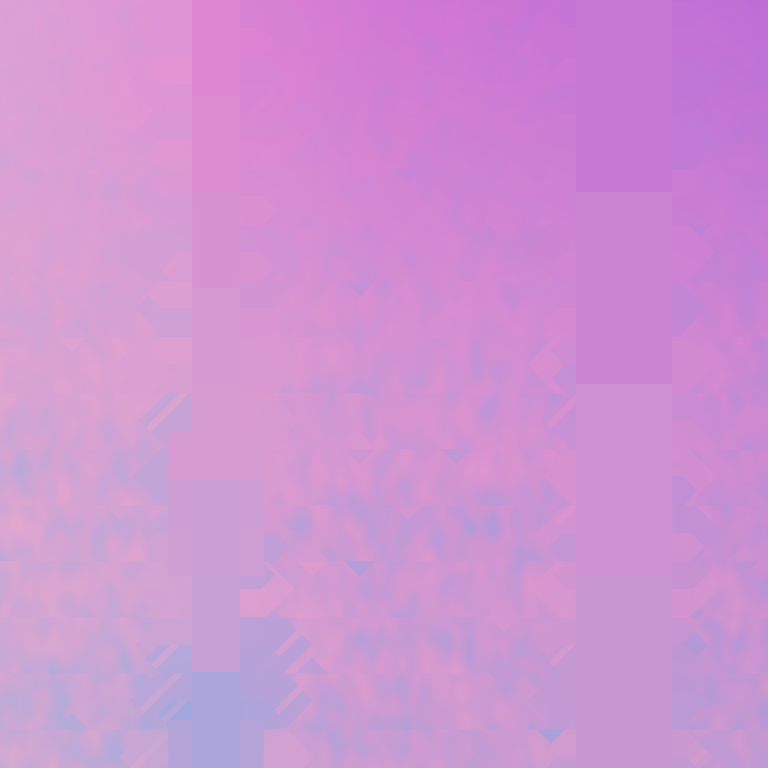
Write a Shadertoy shader that draws this texture map.

```glsl
#define ROWS 13.7
#define STRIP_A vec2(0.25, 0.3125)
#define STRIP_B vec2(0.75, 0.875)
#define GRAIN vec2(38.0, 23.0)
#define GRAIN_GAIN 0.72
#define FACET_GAIN 0.75
#define TRIANGLE_CELLS 16.0
#define TRIANGLE_SIZE 0.021
#define PINK_SHIFT vec3(0.07, 0.01, -0.015)
#define BLUE_SHIFT vec3(-0.12, 0.02, 0.03)
#define POOL_COLOR vec3(0.62, 0.65, 0.87)

float hash(vec2 p) {
    vec3 q = fract(p.xyx * vec3(0.1031, 0.1030, 0.0973));
    q += dot(q, q.yzx + 33.33);
    return fract((q.x + q.y) * q.z);
}

vec2 gradientAt(vec2 cell) {
    float angle = 6.2832 * hash(cell + 41.0);
    return vec2(cos(angle), sin(angle));
}

float gradientNoise(vec2 p) {
    vec2 i = floor(p), f = fract(p);
    vec2 u = f * f * (3.0 - 2.0 * f), e = vec2(1.0, 0.0);
    float low = mix(dot(gradientAt(i), f), dot(gradientAt(i + e), f - e), u.x);
    float high = mix(dot(gradientAt(i + e.yx), f - e.yx),
                     dot(gradientAt(i + 1.0), f - 1.0), u.x);
    return 1.5 * mix(low, high, u.y);
}

// Positive tints lean pink, negative ones lean blue
vec3 tinted(vec3 color, float tint) {
    return color + abs(tint) * (tint > 0.0 ? PINK_SHIFT : BLUE_SHIFT);
}

vec3 threeStops(vec3 a, vec3 b, vec3 c, float t) {
    return t < 0.5 ? mix(a, b, 2.0 * t) : mix(b, c, 2.0 * t - 1.0);
}

// Smooth wash: tonal jump at the first strip, pink glow above, blue pool below
vec3 wash(vec2 p) {
    float x = p.x < STRIP_A.x ? 0.5 * p.x : p.x;
    float depth = 1.0 - p.y;
    vec3 left = threeStops(vec3(0.86, 0.63, 0.84), vec3(0.85, 0.64, 0.82), vec3(0.79, 0.66, 0.83), depth);
    vec3 middle = threeStops(vec3(0.82, 0.47, 0.83), vec3(0.83, 0.58, 0.82), vec3(0.80, 0.61, 0.82), depth);
    vec3 right = threeStops(vec3(0.74, 0.43, 0.84), vec3(0.80, 0.53, 0.82), vec3(0.76, 0.60, 0.82), depth);
    vec2 glow = (p - vec2(0.27, 0.91)) / vec2(0.15, 0.16);
    vec2 pool = (p - vec2(0.27, 0.07)) / vec2(0.08, 0.065);
    vec3 color = threeStops(left, middle, right, x);
    color += vec3(0.035, -0.025, -0.01) * exp(-dot(glow, glow));
    return mix(color, POOL_COLOR, 0.85 * exp(-dot(pool, pool)));
}

float wear(float y) {
    return mix(0.25, 1.0, smoothstep(0.1, 0.8, 1.0 - y));
}

float inside(float x, vec2 span, float px) {
    return smoothstep(-px, px, x - span.x) * smoothstep(-px, px, span.y - x);
}

vec3 rowLayer(vec2 p, float row, float px) {
    float local = (1.0 - p.y) * ROWS - row;
    float strength = wear(1.0 - (row + 0.5) / ROWS);

    // Soft grain, reseeded in each row, over broad clouds
    float grain = gradientNoise(p * GRAIN + row * vec2(17.3, 5.7));
    grain += 0.45 * gradientNoise(p * GRAIN * 1.7 + row * vec2(9.1, 3.3));
    grain += 0.6 * gradientNoise(p * vec2(9.0, 11.0));
    vec3 color = tinted(wash(p), GRAIN_GAIN * strength * grain);

    // Small triangles on the row boundaries
    vec2 cell = vec2(floor(p.x * TRIANGLE_CELLS), row);
    float pick = hash(cell + 7.0);
    float rise = (pick > 0.86 ? local : 1.0 - local) / ROWS;
    float offset = abs(fract(p.x * TRIANGLE_CELLS) - 0.5) / TRIANGLE_CELLS;
    float triangle = TRIANGLE_SIZE - rise - offset;
    float shown = step(0.74, pick) * smoothstep(-px, px, triangle);
    color = mix(color, tinted(wash(p), strength * (1.6 * hash(cell + 23.0) - 1.0)), shown);

    // Pointed facets at two scales, growing out of both sides of each strip
    vec4 edges = vec4(STRIP_A, STRIP_B);
    vec4 reaches = vec4(0.10, 0.10, 0.065, 0.07);
    for (int i = 0; i < 8; i++) {
        int edge = i % 4;
        float side = edge % 2 == 0 ? -1.0 : 1.0;
        float parts = i < 4 ? 1.0 : 2.0;
        float part = clamp(floor(local * parts), 0.0, parts - 1.0);
        float mid = (part + 0.5) / parts;
        vec2 id = vec2(row * 2.0 + part, float(i) * 13.0 + 3.0);
        float reach = reaches[edge] * mix(0.65, 1.0, hash(id)) / (0.5 * parts + 0.5);
        float along = side * (p.x - edges[edge]);
        float tip = reach - abs(local - mid) / ROWS - along;
        float mask = smoothstep(-px, px, tip) * smoothstep(-px, px, along);
        vec2 center = vec2(edges[edge] + side * reach * 0.5, 1.0 - (row + mid) / ROWS);
        float tint = FACET_GAIN * strength * (2.0 * hash(id + 5.0) - 1.0);
        vec3 facet = tinted(mix(wash(center), wash(p), 0.3), tint);

        // Occasional slanted streak across a facet
        float slant = abs(along - reach * 0.65 + side * (local - mid) / ROWS);
        float streak = smoothstep(px, -px, slant - 0.006) * step(0.76, hash(id + 11.0));
        facet = mix(facet, tinted(wash(p), strength), 0.75 * streak);
        float opacity = i < 4 ? 0.9 : 0.85 * step(0.55, hash(id + 19.0));
        color = mix(color, facet, mask * opacity);
    }
    return color;
}

// Flat blocks stacked in a vertical strip
vec3 block(vec2 span, float count, float y, float gain) {
    float id = floor(y * count);
    vec2 center = vec2(0.5 * (span.x + span.y), (id + 0.5) / count);
    float tint = gain * wear(center.y) * (2.0 * hash(vec2(id, span.x * 64.0)) - 1.0);
    return tinted(wash(center), tint);
}

void mainImage(out vec4 fragColor, in vec2 fragCoord) {
    vec2 p = fragCoord / iResolution.xy;
    float px = 0.7 / iResolution.y;
    float r = (1.0 - p.y) * ROWS, row = floor(r);
    vec3 color = mix(rowLayer(p, row - 1.0, px), rowLayer(p, row, px),
                     smoothstep(0.0, 2.0 * ROWS * px, r - row));

    // Half-width shoulders beside the first strip
    vec2 shoulder = STRIP_A + vec2(-0.031, 0.031);
    float worn = step(0.6, hash(vec2(floor(p.y * 16.0), 77.0))) * step(p.y, 0.5);
    color = mix(color, block(shoulder, 16.0, p.y, 0.35), worn * inside(p.x, shoulder, px));

    color = mix(color, block(STRIP_A, 8.0, p.y, 0.25), inside(p.x, STRIP_A, px));
    color = mix(color, block(STRIP_B, 4.0, p.y, 0.1), inside(p.x, STRIP_B, px));
    fragColor = vec4(color, 1.0);
}
```
